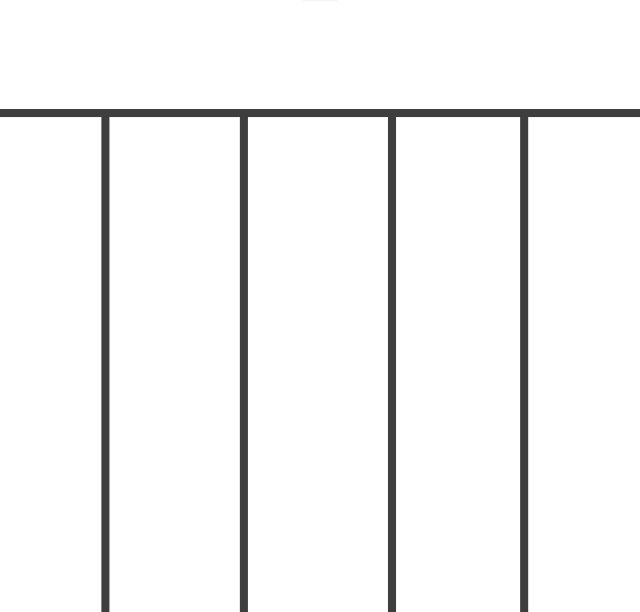
Write a Shadertoy shader that draws this pattern.

```glsl
// Antialiased coverage of an axis-aligned box
float box(vec2 p, vec2 center, vec2 halfSize, float pixel) {
    vec2 d = halfSize - abs(p - center);
    vec2 cover = clamp(d / pixel + 0.5, 0.0, 1.0);
    return cover.x * cover.y;
}

void mainImage(out vec4 fragColor, in vec2 fragCoord) {
    // Canvas width is one unit; height is measured down from the top edge
    float pixel = 1.0 / iResolution.x;
    float height = iResolution.y * pixel;
    vec2 p = vec2(fragCoord.x * pixel, height - fragCoord.y * pixel);
    float halfWidth = 0.0063;
    float railY = 0.1847 * height;

    // Horizontal rail
    float ink = box(p, vec2(0.5, railY), vec2(1.0, halfWidth), pixel);

    // Unevenly spaced posts hanging from the rail
    vec4 posts = vec4(0.1647, 0.3811, 0.6125, 0.8190);
    for (int i = 0; i < 4; i++) {
        vec2 center = vec2(posts[i], railY + 0.5);
        ink = max(ink, box(p, center, vec2(halfWidth, 0.5), pixel));
    }

    // Faint sliver at the top edge
    float sliver = box(p, vec2(0.501, 0.0), vec2(0.028, 0.001), pixel);
    vec3 color = mix(vec3(1.0), vec3(0.93), sliver);

    fragColor = vec4(mix(color, vec3(0.245), ink), 1.0);
}
```
